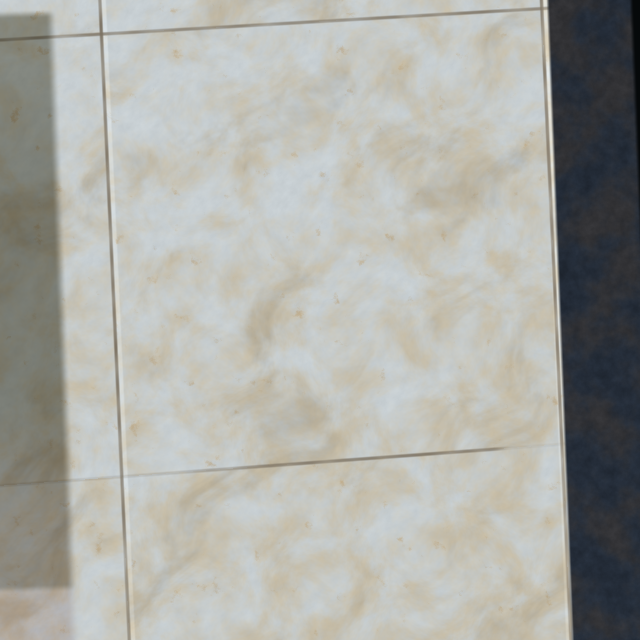
This texture is drawn by a three.js fragment shader. Its source:

```glsl
// Mottled stone floor tiles with slanted grout, a soft shadow and a dark border strip
varying vec2 vUv;

const vec3 STONE_COOL = vec3(0.785, 0.815, 0.83);
const vec3 STONE_WARM = vec3(0.765, 0.725, 0.635);
const vec3 OCHRE = vec3(0.72, 0.61, 0.44);
const vec3 GROUT = vec3(0.48, 0.44, 0.38);
const vec3 STRIP_BLUE = vec3(0.15, 0.185, 0.235);
const vec3 STRIP_BROWN = vec3(0.18, 0.18, 0.19);
const vec3 GAP = vec3(0.025, 0.035, 0.04);

vec2 gradientAt(vec2 cell) {
  vec3 p = fract(cell.xyx * vec3(0.1031, 0.1030, 0.0973));
  p += dot(p, p.yzx + 33.33);
  float angle = 6.2832 * fract((p.x + p.y) * p.z);
  return vec2(cos(angle), sin(angle));
}

float gradientNoise(vec2 p) {
  vec2 i = floor(p);
  vec2 f = p - i;
  vec2 w = f * f * f * (f * (f * 6.0 - 15.0) + 10.0);
  float a = dot(gradientAt(i), f);
  float b = dot(gradientAt(i + vec2(1.0, 0.0)), f - vec2(1.0, 0.0));
  float c = dot(gradientAt(i + vec2(0.0, 1.0)), f - vec2(0.0, 1.0));
  float d = dot(gradientAt(i + 1.0), f - 1.0);
  return mix(mix(a, b, w.x), mix(c, d, w.x), w.y);
}

float fbm(vec2 p) {
  float sum = 0.0;
  float amplitude = 0.6;
  for (int i = 0; i < 5; i++) {
    sum += amplitude * gradientNoise(p);
    p = mat2(1.6, 1.2, -1.2, 1.6) * p + 7.3;
    amplitude *= 0.58;
  }
  return sum;
}

// Coverage of a soft line of the given half width
float lineMask(float dist, float halfWidth) {
  return 1.0 - smoothstep(halfWidth - 0.0015, halfWidth + 0.002, abs(dist));
}

// 0 to 1 across an edge of the given softness
float edgeMask(float dist, float softness) {
  return smoothstep(-softness, softness, dist);
}

// Signed offset from the nearest whole number
float nearestOffset(float x) {
  return fract(x + 0.5) - 0.5;
}

vec3 stone(vec2 p, vec2 tile) {
  vec2 q = p + tile * vec2(5.17, 3.71);
  vec2 diagonal = vec2(q.x + q.y, q.y - q.x) * 0.7071;
  vec2 warp = vec2(gradientNoise(q * 9.0), gradientNoise(q * 9.0 + 40.0)) * 0.035;
  float veins = fbm(diagonal * vec2(4.5, 9.0) + warp * 12.0);
  float clouds = fbm((q + warp) * 17.0 + 21.0);
  float grain = fbm(diagonal * vec2(42.0, 60.0) + 11.0);
  float warmth = 0.43 + 0.55 * veins + 0.75 * clouds + 0.3 * grain;
  warmth += 0.16 * (p.x - 0.5) - 0.16 * (p.y - 0.5);
  vec3 color = mix(STONE_COOL, STONE_WARM, smoothstep(0.0, 1.0, warmth));
  // Small ochre stains
  float spots = smoothstep(0.28, 0.6, fbm(q * 31.0 + 63.0) + 0.15 * clouds);
  color = mix(color, OCHRE, 0.5 * spots);
  return color * (1.0 + 0.06 * grain - 0.07 * smoothstep(0.05, 0.5, veins));
}

vec3 addGrout(vec3 color, vec2 p, vec2 grid, vec2 pitch) {
  vec2 dist = vec2(nearestOffset(grid.x), nearestOffset(grid.y)) * pitch;
  float wear = 0.85 + 0.5 * gradientNoise(p * 23.0);
  // The lower joint is filled at both ends, the upper one stays open
  float filled = mix(0.22, 0.8, smoothstep(0.2, 0.5, p.x));
  filled *= 1.0 - 0.85 * smoothstep(0.765, 0.8, p.x);
  float across = mix(filled, 0.75, step(0.5, grid.y));
  float down = mix(0.6, 0.9, smoothstep(0.05, 0.4, p.y));
  color += 0.06 * lineMask(dist.x - 0.006, 0.003);
  color = mix(color, GROUT, lineMask(dist.y, 0.0022) * across * wear);
  return mix(color, GROUT, lineMask(dist.x, 0.0022) * down * wear);
}

vec3 addShadow(vec3 color, vec2 p) {
  float side = 1.0 - edgeMask(p.x - 0.116 + 0.037 * p.y, 0.009);
  float top = 1.0 - edgeMask(p.y - 0.977 - 0.03 * p.x, 0.007);
  float bottom = edgeMask(p.y - 0.078 - 0.03 * p.x, 0.007);
  vec3 shade = mix(vec3(0.71, 0.69, 0.66), vec3(0.61, 0.605, 0.56), smoothstep(0.15, 0.4, p.y));
  shade += 0.06 * smoothstep(0.6, 1.0, p.y);
  color *= mix(vec3(1.0), shade, side * top * bottom);
  return color * mix(vec3(1.0), vec3(0.91, 0.88, 0.88), side * (1.0 - bottom));
}

vec3 addStrip(vec3 color, vec2 p) {
  float inside = p.x - 0.895 + 0.039 * p.y;
  float mottle = fbm(p * 13.0 + 80.0);
  vec3 strip = mix(STRIP_BLUE, STRIP_BROWN, smoothstep(-0.25, 0.35, mottle + 0.2 * (p.y - 0.5)));
  strip *= 1.0 + 0.3 * mottle + 0.25 * fbm(p * 55.0);
  // Narrow black gap along the outer side
  float gap = edgeMask(p.x - 1.028 + 0.042 * p.y, 0.004);
  strip = mix(strip, GAP, gap);
  color += 0.05 * lineMask(inside + 0.006, 0.004);
  return mix(color, strip, edgeMask(inside, 0.003));
}

void main() {
  vec2 p = vUv;
  // Slightly converging tile grid
  vec2 pitch = vec2(0.69, 0.6965 - 0.016 * p.x);
  vec2 grid = (p - vec2(0.202 - 0.046 * p.y, 0.241 + 0.074 * p.x)) / pitch;
  vec3 color = stone(p, floor(grid));
  color = addGrout(color, p, grid, pitch);
  color = addShadow(color, p);
  color = addStrip(color, p);
  gl_FragColor = vec4(clamp(color, 0.0, 1.0), 1.0);
}
```
